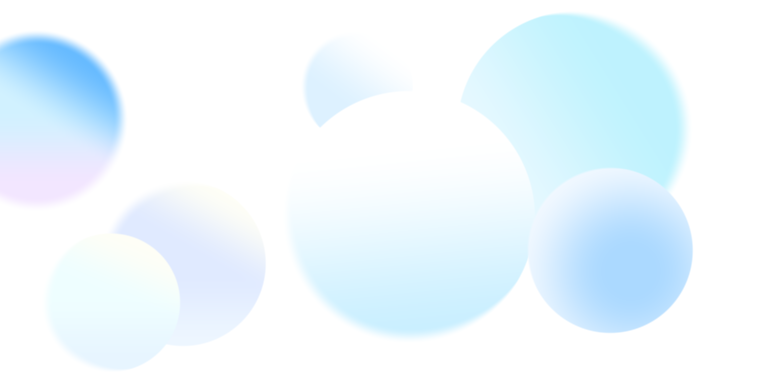
Reproduce this background procedurally as a Shadertoy shader.

```glsl
// Soft pastel gradient discs floating on a white background.

#define BACKDROP vec3(1.0)
#define CRISP 1.5        // edge width of the sharp side, in pixels
#define SKY vec3(0.67, 0.85, 1.0)
#define AZURE vec3(0.40, 0.73, 1.0)
#define ICE vec3(0.82, 0.945, 1.0)
#define AQUA vec3(0.745, 0.95, 0.995)
#define LILAC vec3(0.95, 0.90, 1.0)
#define PERIWINKLE vec3(0.878, 0.917, 1.0)
#define CREAM vec3(0.995, 0.995, 0.965)

// Position inside a disc: the rim lies at length 1.
vec2 local(vec2 p, vec2 center, float radius) {
    return (p - center) / radius;
}

// Coverage of a disc whose rim softens toward one direction.
float disc(vec2 q, float radius, vec2 softDir, float softness) {
    float d = length(q);
    float side = smoothstep(-0.2, 0.9, dot(q / max(d, 1e-4), softDir));
    float pixel = CRISP / (iResolution.y * radius);
    float blur = max(softness * side, pixel);
    return 1.0 - smoothstep(1.0 - blur, 1.0 + 0.5 * pixel, d);
}

// Disc with the same blur all around the rim.
float blurredDisc(vec2 q, float blur) {
    return 1.0 - smoothstep(1.0 - blur, 1.0 + blur, length(q));
}

void mainImage(out vec4 fragColor, in vec2 fragCoord) {
    // Height is 1; x is kept relative to the middle of the canvas.
    vec2 p = (fragCoord - vec2(0.5 * iResolution.x, 0.0)) / iResolution.y;
    vec3 color = BACKDROP;
    vec3 tint;
    vec2 q;

    // Blurred azure disc cut by the left border
    q = local(p, vec2(-0.904, 0.685), 0.219);
    tint = mix(LILAC, ICE, smoothstep(-0.8, 0.15, q.y));
    tint = mix(tint, AZURE, smoothstep(0.0, 0.95, dot(q, vec2(0.55, 0.83))));
    color = mix(color, tint, blurredDisc(q, 0.09));

    // Large aqua disc
    q = local(p, vec2(0.497, 0.664), 0.307);
    tint = mix(vec3(0.91, 0.975, 1.0), AQUA,
               smoothstep(-0.9, 0.65, dot(q, vec2(0.85, 0.53))));
    color = mix(color, tint, disc(q, 0.307, vec2(0.96, 0.28), 0.15));

    // Small pale disc behind the central one
    q = local(p, vec2(-0.070, 0.776), 0.146);
    tint = mix(vec3(0.865, 0.945, 1.0), BACKDROP,
               smoothstep(-0.5, 0.95, dot(q, vec2(0.6, 0.8))));
    color = mix(color, tint, disc(q, 0.146, vec2(-0.8, 0.6), 0.14));

    // Central disc, white above and icy below
    q = local(p, vec2(0.065, 0.435), 0.329);
    tint = mix(BACKDROP, vec3(0.785, 0.935, 1.0),
               smoothstep(-0.6, 1.05, dot(q, vec2(0.10, -0.99))));
    color = mix(color, tint, disc(q, 0.329, vec2(-0.5, -0.866), 0.12));

    // Sky disc with a pale upper left
    q = local(p, vec2(0.589, 0.348), 0.216);
    tint = mix(SKY, vec3(0.95, 0.975, 1.0),
               smoothstep(0.25, 1.45, length(q - vec2(0.25, -0.25))));
    color = mix(color, tint, disc(q, 0.216, vec2(-0.8, 0.6), 0.03));

    // Periwinkle disc with a cream highlight
    q = local(p, vec2(-0.523, 0.314), 0.216);
    tint = mix(PERIWINKLE, vec3(0.93, 0.965, 1.0), smoothstep(0.1, 1.0, -q.y));
    tint = mix(tint, CREAM, smoothstep(0.15, 1.0, dot(q, vec2(0.5, 0.866))));
    color = mix(color, tint, disc(q, 0.216, vec2(-0.9, 0.44), 0.18));

    // Frosty disc in front of it
    q = local(p, vec2(-0.711, 0.212), 0.181);
    tint = mix(vec3(0.935, 0.995, 1.0), vec3(0.905, 0.96, 1.0),
               smoothstep(-0.1, 0.9, -q.y));
    tint = mix(tint, CREAM, smoothstep(0.1, 0.95, dot(q, vec2(0.4, 0.917))));
    color = mix(color, tint, disc(q, 0.181, vec2(-0.94, -0.34), 0.16));

    fragColor = vec4(color, 1.0);
}
```
